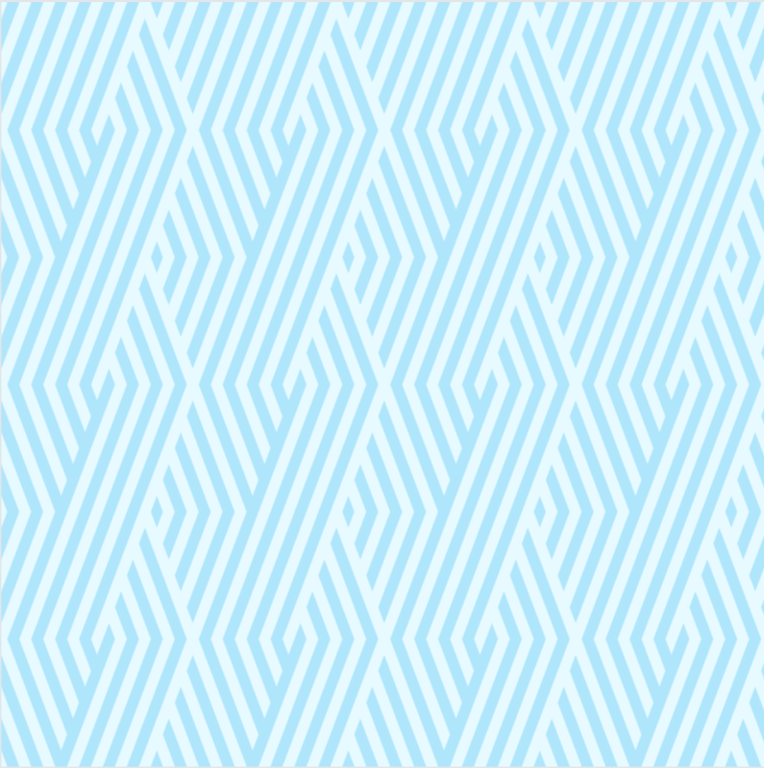
Write a Shadertoy shader that draws this pattern.

```glsl
// Interlaced slanted stripes in two pale blues, folding into chevrons and hooks.
// Each cell picks rising or falling stripes by region; both families share one
// phase on the fold rows, so the bands join there. Supersampling softens edges.

const vec3 SKY   = vec3(0.69, 0.90, 0.985);
const vec3 ICE   = vec3(0.90, 0.98, 1.00);
const vec3 FRAME = vec3(0.89, 0.90, 0.91);

const vec2  CELL       = vec2(0.2493, 0.3314); // repeat size, in canvas heights
const vec2  CROSSING   = vec2(0.0017, 0.8307); // where two pale bands cross
const vec2  CELL_UNITS = vec2(8.0, 4.0);       // stripes across, slant units down
const float HALF_BAND  = 0.25;                 // half width of a pale band, in stripes
const float SOFTNESS   = 0.0026;               // edge blur, in canvas heights
const int   SAMPLES    = 5;                    // samples per axis
const float FRAME_LEFT = 0.0018;
const float FRAME_TOP  = 0.0028;
const float FRAME_BASE = 0.0018;

// 1 on a pale band, 0 between bands.
float paleBand(float phase) {
    return step(abs(fract(phase + 0.5) - 0.5), HALF_BAND);
}

float weave(vec2 p) {
    // Cell coordinates: x to the right from 1 to 9, y downward from 0 to 4.
    vec2 q = (p - CROSSING) * vec2(1.0, -1.0) / CELL * CELL_UNITS;
    q.x = mod(q.x - 1.0, CELL_UNITS.x) + 1.0;
    q.y = mod(q.y, CELL_UNITS.y);

    float rising  = q.x + q.y;
    float falling = q.x - q.y;

    // Upper half: falling stripes fill every other slanted strip.
    // Lower half: they fill a triangle standing on the next fold row.
    bool inStrip    = mod(rising - HALF_BAND, 8.0) < 4.0;
    bool inTriangle = rising > 8.0 + HALF_BAND && falling < 4.0 + HALF_BAND;
    bool useFalling = q.y < 2.0 ? inStrip : inTriangle;

    return paleBand(useFalling ? falling : rising);
}

// Thin grey margin on the left, top and bottom edges.
float frameMask(vec2 p, float pixel) {
    float inside = min(p.x - FRAME_LEFT, min(1.0 - FRAME_TOP - p.y, p.y - FRAME_BASE));
    return 1.0 - smoothstep(-0.5 * pixel, 0.5 * pixel, inside);
}

void mainImage(out vec4 fragColor, in vec2 fragCoord) {
    float pixel = 1.0 / iResolution.y;
    vec2 p = fragCoord * pixel;
    float spread = max(SOFTNESS, pixel);

    // Average the weave over a small square.
    float pale = 0.0;
    for (int j = 0; j < SAMPLES; j++) {
        for (int i = 0; i < SAMPLES; i++) {
            vec2 offset = (vec2(i, j) + 0.5) / float(SAMPLES) - 0.5;
            pale += weave(p + offset * spread);
        }
    }
    pale /= float(SAMPLES * SAMPLES);

    vec3 color = mix(SKY, ICE, pale);
    color = mix(color, FRAME, frameMask(p, pixel));
    fragColor = vec4(color, 1.0);
}
```
